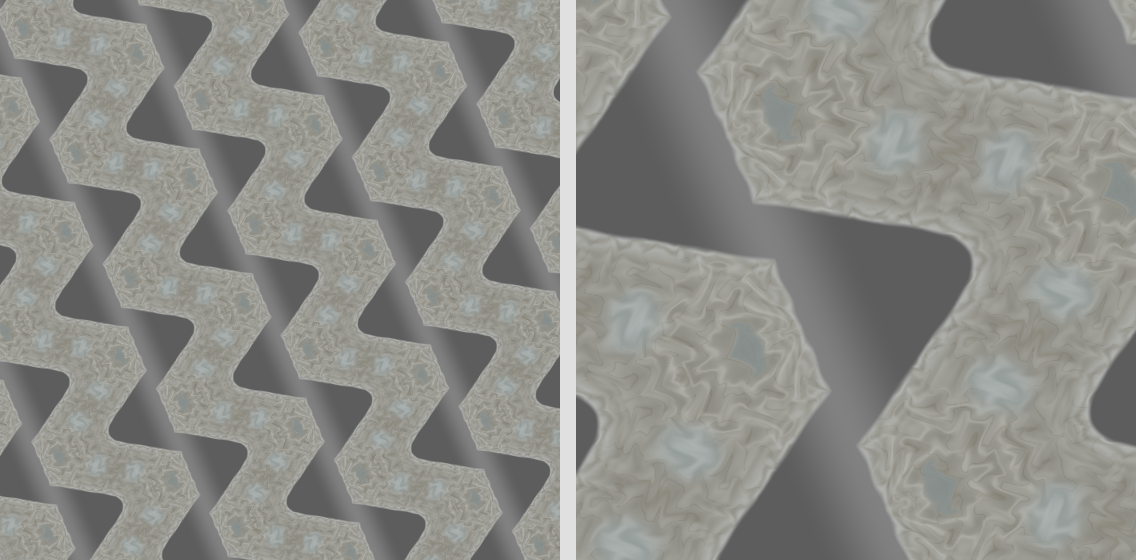
Left, the full canvas; right, a detail of the centre.
A three.js fragment shader for this pattern:

```glsl
varying vec2 vUv;

// Signed distance to a wedge with a rounded tip, opening at the right edge of the chain
float notch(vec2 z) {
  vec2 q = vec2(0.492 - z.x, abs(0.25 - z.y)) - vec2(0.351, 0.0);
  float along = dot(q, vec2(0.842, -0.539));
  float away = dot(q, vec2(0.539, 0.842));
  return (along > 0.0 ? length(q) : away) - 0.086;
}

// Positive inside the zigzag chain
float chain(vec2 z) {
  float d = min(min(notch(z), notch(-z)), 0.492 - abs(z.x));
  return d + 0.003 * cos(dot(z, vec2(47.0, 61.0))) * cos(z.x * 38.0);
}

// Odd sine layers keep the half-turn symmetry around each neck
vec2 warp(vec2 z) {
  z += 0.022 * sin(z.yx * vec2(37.0, 29.0));
  z += 0.010 * sin(z.yx * vec2(-83.0, 71.0));
  return z + 0.005 * sin(z.yx * vec2(151.0, 127.0));
}

vec3 stone(vec2 z, float d) {
  vec2 w = warp(z);
  vec2 h = z.x < 0.0 ? -z : z;
  vec2 hw = z.x < 0.0 ? -w : w;

  // Mottled base with fine veins
  float mottle = cos(dot(w, vec2(52.0, 31.0))) * cos(dot(w, vec2(-27.0, 58.0)));
  vec3 col = mix(vec3(0.55, 0.545, 0.51), vec3(0.62, 0.62, 0.59), 0.5 + 0.5 * mottle);
  float vein = abs(cos(dot(w, vec2(43.0, -36.0)) + 1.5 * mottle));
  col -= vec3(0.035, 0.04, 0.05) * (1.0 - smoothstep(0.0, 0.3, vein));

  // Curved strata around each lobe
  float r = length((hw - vec2(0.31, -0.25)) * vec2(1.0, 0.85));
  float strata = pow(0.5 + 0.5 * cos(r * 150.0 + 1.5 * mottle), 3.0);
  col += 0.065 * strata * smoothstep(0.04, 0.09, r) * (1.0 - smoothstep(0.17, 0.25, r));

  // Blue-grey diamond in the lobe
  vec2 g = abs(hw - vec2(0.33, -0.25));
  float diamond = 1.0 - smoothstep(0.035, 0.07, g.x + g.y);
  col = mix(col, vec3(0.51, 0.55, 0.55), 0.75 * diamond);

  // Pale streaked spots on both sides of each neck
  float spot = 1.0 - smoothstep(0.035, 0.105, length(mix(h, hw, 0.3) - vec2(0.116, -0.078)));
  float streak = 0.5 + 0.5 * cos(dot(w, vec2(95.0, 70.0)));
  col = mix(col, mix(vec3(0.59, 0.63, 0.63), vec3(0.68, 0.71, 0.71), streak), 0.8 * spot);

  // Brown seam across the neck
  float seam = exp(-pow(dot(w, vec2(0.83, -0.56)) / 0.009, 2.0)) * exp(-dot(z, z) * 60.0);
  col = mix(col, vec3(0.52, 0.50, 0.45), 0.6 * seam);

  // Light layered rim
  float layers = 0.62 + 0.38 * cos(d * 190.0 + 2.5 * mottle);
  return mix(col, vec3(0.71, 0.72, 0.71), layers * exp(-max(d, 0.0) / 0.045));
}

void main() {
  // Rotated square lattice: x across the chains, y along them
  vec2 p = (vUv - vec2(0.191, 0.815)) / 0.242;
  vec2 cell = vec2(dot(p, vec2(0.919, 0.3936)), dot(p, vec2(0.3936, -0.919)));
  vec2 z = vec2(fract(cell.x + 0.5) - 0.5, 0.25 - abs(fract(cell.y + 0.25) - 0.5));

  // Dark ground with a soft light band between chains
  float band = 1.0 - smoothstep(0.0, 0.19, 0.5 - abs(z.x));
  vec3 ground = vec3(0.365 + 0.14 * band);

  float d = chain(z);
  vec3 col = mix(ground, stone(z, d), smoothstep(-0.008, 0.008, d));
  gl_FragColor = vec4(col, 1.0);
}
```
